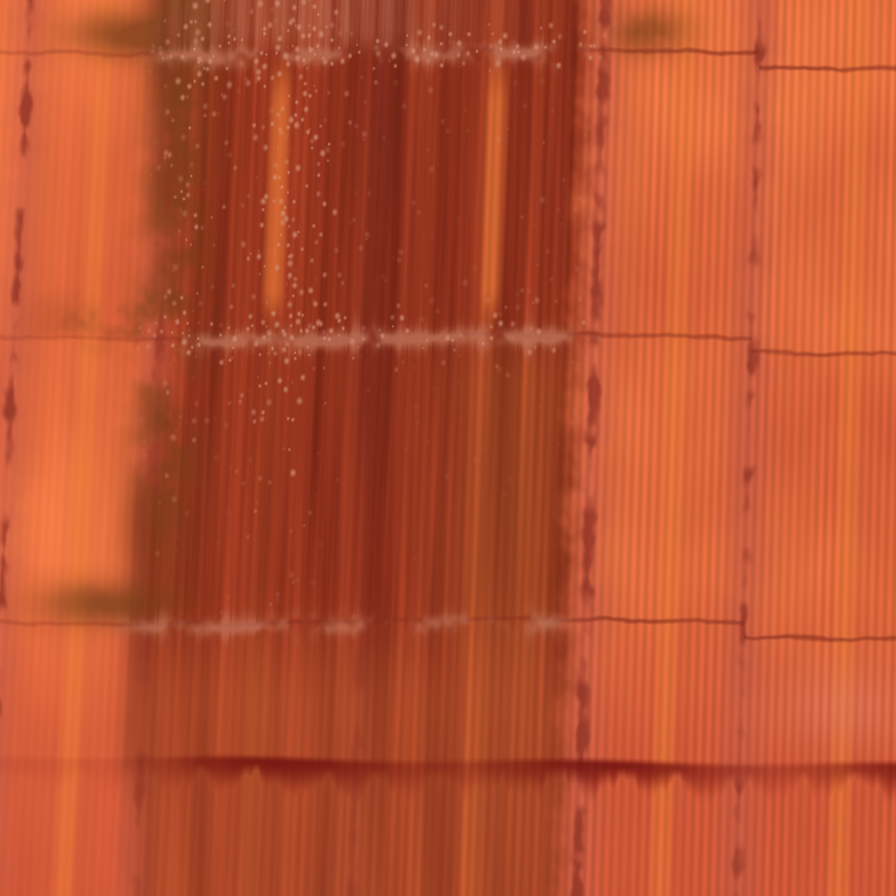
This texture is drawn by a three.js fragment shader. Its source:

```glsl
// Weathered orange ribbed roof tiles with dark stained centre, moss, lichen and a shadowed fold.
varying vec2 vUv;

float hash(vec2 p) {
  return fract(sin(dot(p, vec2(127.1, 311.7))) * 43758.5);
}

// Layered warped sines, roughly 0 to 1
float waves(vec2 p) {
  float sum = 0.5, amp = 0.27;
  for (int i = 0; i < 4; i++) {
    sum += amp * sin(p.x + 1.6 * sin(p.y + float(i) * 2.1));
    p = mat2(1.5, 0.9, -0.9, 1.5) * p + 1.3;
    amp *= 0.62;
  }
  return clamp(sum, 0.0, 1.0);
}

// Scattered soft flecks, one candidate per cell, fading in with density
float flecks(vec2 p, float density) {
  vec2 cell = floor(p);
  float cover = 0.0;
  for (int j = -1; j <= 1; j++) {
    for (int i = -1; i <= 1; i++) {
      vec2 c = cell + vec2(float(i), float(j));
      vec2 offset = p - c - vec2(hash(c), hash(c + 7.3));
      float size = 0.25 + 0.45 * hash(c + 3.1);
      float present = clamp((density - hash(c + 11.9)) * 6.0, 0.0, 1.0);
      cover = max(cover, present * (1.0 - smoothstep(0.0, size, length(offset))));
    }
  }
  return cover;
}

float seamX(float i) {
  return 0.015 + 0.203 * i - 0.04 * sin(1.5 * i) + 0.06 * step(4.5, i);
}

float bump(float x, float centre, float width) {
  float d = (x - centre) / width;
  return exp(-d * d);
}

void main() {
  // Lean is stronger toward the left
  vec2 p = vUv;
  p.x -= mix(0.05, 0.022, p.x) * (p.y - 0.6);
  float ragged = waves(p * 55.0) - 0.5;
  float blotch = waves(p * 9.0 + 2.0);
  float streak = waves(vec2(p.x * 95.0, p.y * 2.5));
  float fineStreak = waves(vec2(p.x * 260.0, p.y * 6.0));

  // Tile grid: uneven columns, rows shifted in the last column
  float column = -1.0;
  for (int i = 0; i < 5; i++) column += step(seamX(float(i)), p.x);
  float left = seamX(column), right = seamX(column + 1.0);
  float seam = min(p.x - left, right - p.x) + 0.009 * ragged;
  float row = (p.y - 0.306 + 0.016 * step(3.5, column) + 0.003 * sin(p.x * 8.0)) / 0.318;
  float joint = (fract(row + 0.5) - 0.5) * 0.318 + 0.004 * ragged;
  float tone = hash(vec2(column, floor(row)) + 4.0);

  // Clean clay, pinker toward the bottom and beside seams
  vec3 color = mix(vec3(0.84, 0.36, 0.22), vec3(0.96, 0.48, 0.27),
    clamp(blotch * 0.7 + tone * 0.3 + p.y * 0.4 - 0.18, 0.0, 1.0));
  color = mix(color, vec3(0.83, 0.34, 0.22), 0.7 * (1.0 - smoothstep(0.12, 0.4, p.y)));
  color = mix(color, vec3(0.80, 0.37, 0.28), 0.65 * bump(seam, 0.0, 0.022));
  color *= 0.97 + 0.06 * streak;

  // Dark weathered zone, browner low down and in its right half
  float weathered = smoothstep(0.135, 0.2, p.x + 0.04 * (blotch - 0.5))
    * (1.0 - smoothstep(0.625, 0.66, p.x + 0.012 * ragged))
    * mix(0.75, 0.97, smoothstep(0.2, 0.36, p.y));
  vec3 stain = mix(vec3(0.47, 0.14, 0.08), vec3(0.70, 0.26, 0.15), 0.7 * streak + 0.3 * fineStreak);
  float ochre = bump(p.x, 0.575, 0.075) * (1.0 - smoothstep(0.56, 0.66, p.y));
  ochre = max(ochre, 0.75 * (1.0 - smoothstep(0.2, 0.34, p.y)));
  stain = mix(stain, mix(vec3(0.56, 0.24, 0.12), vec3(0.74, 0.35, 0.17), streak), 0.75 * ochre);
  stain = mix(stain, vec3(0.38, 0.11, 0.08), 0.45 * bump(p.x, 0.415, 0.025) * smoothstep(0.3, 0.6, p.y));
  color = mix(color, stain, weathered);

  // One bright stripe down each tile, strongest in the upper stained row
  float stripe = 1.0 - smoothstep(0.004, 0.017, abs(p.x - mix(left, right, 0.52)));
  float stainedStripe = 0.12 + 0.55 * smoothstep(0.63, 0.68, p.y) * (1.0 - smoothstep(0.88, 0.95, p.y));
  color = mix(color, vec3(0.95, 0.49, 0.23), stripe * mix(0.55, stainedStripe, weathered));

  // Fine ribs
  float rib = 0.5 + 0.5 * sin(p.x * 640.0);
  color *= 1.0 - mix(0.03, 0.11, smoothstep(0.15, 0.7, p.x)) * rib * (0.6 + 0.6 * streak);

  // Moss along the stained edge and above joints
  float edgeMoss = bump(p.x, 0.19, 0.04) * smoothstep(0.25, 0.5, p.y);
  float jointMoss = bump(joint, 0.022, 0.025)
    * (bump(p.x, 0.13, 0.07) + 0.9 * bump(p.x, 0.71, 0.045) * smoothstep(0.85, 0.95, p.y));
  float moss = clamp(edgeMoss + jointMoss, 0.0, 1.0) * smoothstep(0.0, 0.8, blotch + 0.5 * ragged + 0.2);
  color = mix(color, vec3(0.46, 0.24, 0.10), 0.75 * moss * smoothstep(0.2, 0.32, p.y));

  // Broken seams and thin joints
  float seamLine = (1.0 - smoothstep(0.0, 0.008, seam)) * smoothstep(0.2, 0.75, waves(p * vec2(20.0, 38.0)));
  color = mix(color, vec3(0.55, 0.19, 0.14), seamLine * mix(0.75, 0.25, weathered));
  float jointLine = 1.0 - smoothstep(0.0, 0.0045, abs(joint));
  color = mix(color, vec3(0.52, 0.18, 0.12), jointLine * mix(0.3, 0.7, smoothstep(0.1, 0.2, p.x)) * (0.5 + 0.5 * blotch));

  // Pale lichen haze with whiskers, then flecks
  float haze = bump(joint, -0.003, 0.007 + 0.014 * fineStreak * streak) * smoothstep(0.15, 0.9, blotch + ragged + 0.2);
  haze += 0.8 * smoothstep(0.93, 0.97, p.y) * (0.3 + 0.7 * fineStreak) * bump(p.x, 0.33, 0.17);
  haze *= weathered * smoothstep(0.2, 0.32, p.y);
  color = mix(color, vec3(0.75, 0.46, 0.36), clamp(haze * 0.85, 0.0, 0.75));
  float density = (0.07 + 0.35 * bump(p.x, 0.32, 0.04) + 0.2 * bump(p.x, 0.2, 0.03)
    + 0.3 * bump(joint, 0.0, 0.025)) * smoothstep(0.2, 0.75, p.y);
  float lichen = flecks(p * vec2(135.0, 110.0), density)
    * smoothstep(0.13, 0.2, p.x) * (1.0 - smoothstep(0.64, 0.68, p.x));
  color = mix(color, vec3(0.82, 0.57, 0.47), 0.75 * lichen);

  // Pale worn patch at lower right
  float worn = bump(p.x, 0.95, 0.08) * bump(p.y, 0.21, 0.045);
  color = mix(color, vec3(0.88, 0.49, 0.39), 0.6 * worn * (1.0 - 0.5 * rib));

  // Shadowed fold: crisp top, streaked fringe below
  float fold = p.y - 0.151 + 0.009 * p.x + 0.002 * sin(p.x * 17.0);
  float depth = smoothstep(0.12, 0.28, p.x) * (0.65 + 0.35 * sin(p.x * 17.0 - 4.0));
  float shadow = (1.0 - smoothstep(0.0, 0.01, fold)) * smoothstep(-0.012 - 0.035 * streak, 0.0, fold);
  color = mix(color, vec3(0.44, 0.07, 0.06), shadow * (0.1 + 0.75 * depth));

  gl_FragColor = vec4(color, 1.0);
}
```
